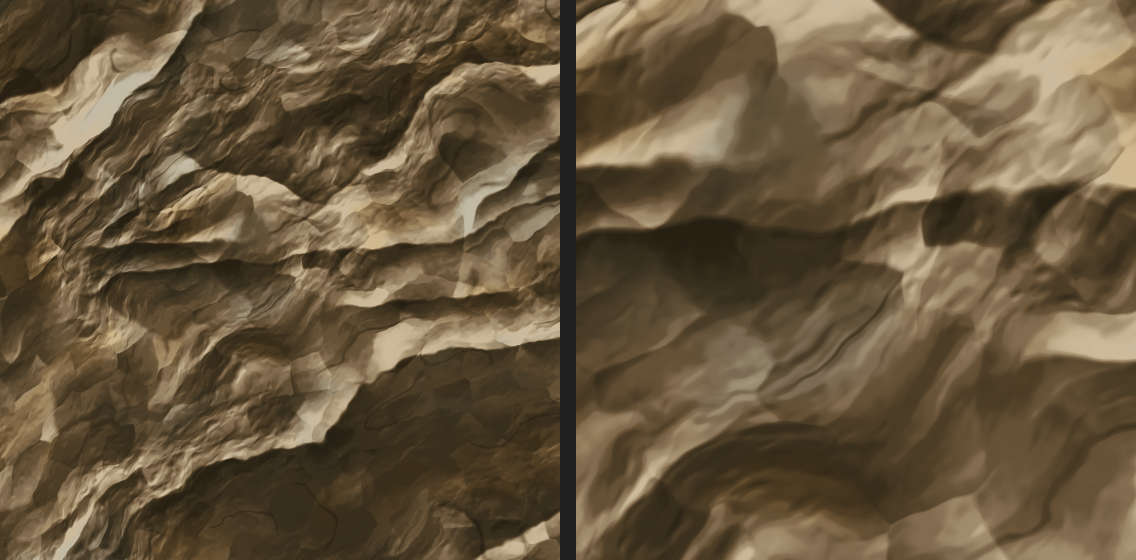
Left, the full canvas; right, a detail of the centre.
This texture is drawn by a three.js fragment shader. Its source:

```glsl
// Weathered sandstone face: diagonal folds and ledges, lit from above.
// Slopes of lumpy noise, tilted plates, ledge lines and shaded hollows add up
// to one tone, which is then coloured by a ramp from umber to pale sand.
varying vec2 vUv;

float hash(vec2 p) {
  return fract(sin(dot(p, vec2(127.1, 311.7))) * 43758.55);
}

float noise(vec2 p) {
  vec2 i = floor(p), f = fract(p);
  f = f * f * (3.0 - 2.0 * f);
  return mix(mix(hash(i), hash(i + vec2(1.0, 0.0)), f.x),
             mix(hash(i + vec2(0.0, 1.0)), hash(i + 1.0), f.x), f.y);
}

float fbm(vec2 p) {
  float sum = 0.0, amp = 0.5;
  for (int i = 0; i < 5; i++) {
    sum += amp * noise(p);
    p = mat2(0.8, 0.6, -0.6, 0.8) * p * 2.0 + 3.7;
    amp *= 0.5;
  }
  return sum;
}

// Coordinates along and across the bedding, which flattens to the right
vec2 bedding(vec2 p) {
  return vec2(p.x + 0.5 * p.y, p.y - 0.9 * p.x + 0.25 * p.x * p.x);
}

// Height of the rock: broad ridges along the bedding, rounder lumps when finer
float relief(vec2 p) {
  vec2 q = bedding(p) * vec2(4.0, 7.0);
  float height = 0.0, amp = 0.075;
  for (int i = 0; i < 5; i++) {
    float n = 2.0 * noise(q) - 1.0;
    height += amp * mix(n, 1.0 - abs(n), i < 2 ? 0.9 : 0.35);
    q = mat2(0.95, 0.31, -0.31, 0.95) * q * vec2(2.25, 2.0) + 7.3;
    amp *= 0.44;
  }
  return height;
}

// Broken plates: each cell has its own tone and tilt, with narrow soft borders
float plates(vec2 p) {
  vec2 cell = floor(p);
  float sum = 0.0, total = 0.0;
  for (int y = -1; y <= 1; y++) {
    for (int x = -1; x <= 1; x++) {
      vec2 id = cell + vec2(float(x), float(y));
      vec2 r = p - id - vec2(hash(id), hash(id + 19.3));
      float weight = exp(-45.0 * dot(r, r));
      float turn = 6.283 * hash(id + 41.7);
      sum += weight * (hash(id + 7.1) - 0.5 + 0.8 * dot(r, vec2(cos(turn), sin(turn))));
      total += weight;
    }
  }
  return sum / max(total, 1e-30);
}

// Edge from a to b: lit on its left side, in shade on its right
float ledge(vec2 p, vec2 a, vec2 b, float lit, float shade) {
  vec2 ab = b - a, ap = p - a;
  float t = dot(ap, ab) / dot(ab, ab);
  float d = (ab.x * ap.y - ab.y * ap.x) / length(ab);
  float side = smoothstep(-0.004, 0.004, d);
  float span = smoothstep(-0.12, 0.12, t) * (1.0 - smoothstep(0.88, 1.12, t));
  float s = d / mix(shade, lit, side);
  return span * (2.0 * side - 1.0) * exp(-s * s);
}

float hollow(vec2 p, vec2 center, vec2 radius) {
  vec2 d = (p - center) / radius;
  return exp(-dot(d, d));
}

vec3 sandstone(float t) {
  vec3 c = mix(vec3(0.15, 0.12, 0.07), vec3(0.22, 0.18, 0.11), smoothstep(0.0, 0.12, t));
  c = mix(c, vec3(0.30, 0.24, 0.15), smoothstep(0.12, 0.37, t));
  c = mix(c, vec3(0.40, 0.32, 0.21), smoothstep(0.37, 0.59, t));
  c = mix(c, vec3(0.51, 0.42, 0.31), smoothstep(0.59, 0.75, t));
  c = mix(c, vec3(0.63, 0.55, 0.42), smoothstep(0.75, 0.88, t));
  return mix(c, vec3(0.80, 0.73, 0.61), smoothstep(0.88, 0.98, t));
}

void main() {
  vec2 p = vUv + 0.10 * (vec2(fbm(vUv * 6.0), fbm(vUv * 6.0 + 9.2)) - 0.48);
  vec2 q = bedding(p);

  // Upper folds, middle shelf, lower overhang and corner
  float edges = ledge(p, vec2(-0.05, 0.53), vec2(0.22, 0.82), 0.06, 0.03);
  edges += ledge(p, vec2(0.22, 0.82), vec2(0.38, 1.02), 0.03, 0.02);
  edges += ledge(p, vec2(0.22, 0.94), vec2(-0.05, 0.77), 0.05, 0.06);
  edges += ledge(p, vec2(0.57, 0.63), vec2(0.32, 0.72), 0.07, 0.04);
  edges += ledge(p, vec2(0.18, 0.57), vec2(0.43, 0.57), 0.02, 0.05);
  edges += ledge(p, vec2(1.05, 0.91), vec2(0.84, 0.88), 0.04, 0.03);
  edges += ledge(p, vec2(0.84, 0.88), vec2(0.55, 0.62), 0.03, 0.03);
  edges += ledge(p, vec2(0.84, 0.61), vec2(1.02, 0.82), 0.05, 0.03);
  edges += ledge(p, vec2(0.15, 0.47), vec2(0.42, 0.54), 0.02, 0.03);
  edges += ledge(p, vec2(0.42, 0.54), vec2(0.68, 0.55), 0.045, 0.03);
  edges += ledge(p, vec2(0.68, 0.55), vec2(1.05, 0.66), 0.045, 0.025);
  edges += ledge(p, vec2(0.60, 0.44), vec2(0.90, 0.50), 0.05, 0.03);
  edges += ledge(p, vec2(0.12, -0.02), vec2(0.36, 0.15), 0.04, 0.03);
  edges += ledge(p, vec2(0.36, 0.15), vec2(0.58, 0.22), 0.045, 0.04);
  edges += ledge(p, vec2(0.58, 0.22), vec2(0.68, 0.35), 0.06, 0.05);
  edges += ledge(p, vec2(0.68, 0.35), vec2(1.08, 0.42), 0.06, 0.06);
  edges += ledge(p, vec2(1.05, 0.13), vec2(0.82, -0.02), 0.05, 0.05);
  edges *= mix(0.5, 1.4, noise(vUv * 13.0 + 4.0));

  // Broad unlit hollows
  float shadow = hollow(p, vec2(0.82, 0.22), vec2(0.27, 0.14));
  shadow += hollow(p, vec2(0.55, 0.07), vec2(0.22, 0.10));
  shadow += hollow(p, vec2(0.04, 1.0), vec2(0.20, 0.11));
  shadow += 0.5 * hollow(p, vec2(0.62, 0.86), vec2(0.25, 0.13));
  shadow += 0.6 * hollow(p, vec2(0.92, 0.79), vec2(0.07, 0.05));

  // Surface lighting, with smooth faces between patches of rough rock
  vec2 light = vec2(-0.3, 0.95);
  float slope = (relief(p) - relief(p + 0.004 * light)) / 0.004;
  float rough = mix(0.35, 1.5, smoothstep(0.25, 0.75, noise(q * vec2(6.0, 9.0) + 2.6)));
  float facets = 1.5 * plates(q * vec2(4.5, 7.0)) + 1.4 * plates(q * vec2(13.0, 19.0) + 5.0);
  float grit = 0.3 * (noise(vUv * 150.0) - 0.5);
  float detail = (slope * rough + facets + grit) * (1.0 - 0.55 * min(shadow, 1.0));

  // Short dark cracks
  float seam = abs(noise(q * vec2(9.0, 17.0) + 31.0) - 0.5);
  float crack = (1.0 - smoothstep(0.0, 0.05, seam)) * smoothstep(0.55, 0.75, noise(q * 14.0));

  float tone = 0.42 + detail + 1.8 * edges - 1.8 * shadow - 1.1 * crack;
  vec3 color = sandstone(1.0 / (1.0 + exp(-1.15 * tone)));

  // Grey-green and ochre stains
  float stain = fbm(q * vec2(6.0, 9.0) + 12.0);
  color *= mix(vec3(1.0), vec3(0.95, 1.0, 1.06), smoothstep(0.55, 0.70, stain));
  color *= mix(vec3(1.02, 0.99, 0.91), vec3(1.0), smoothstep(0.28, 0.42, stain));
  gl_FragColor = vec4(color, 1.0);
}
```
